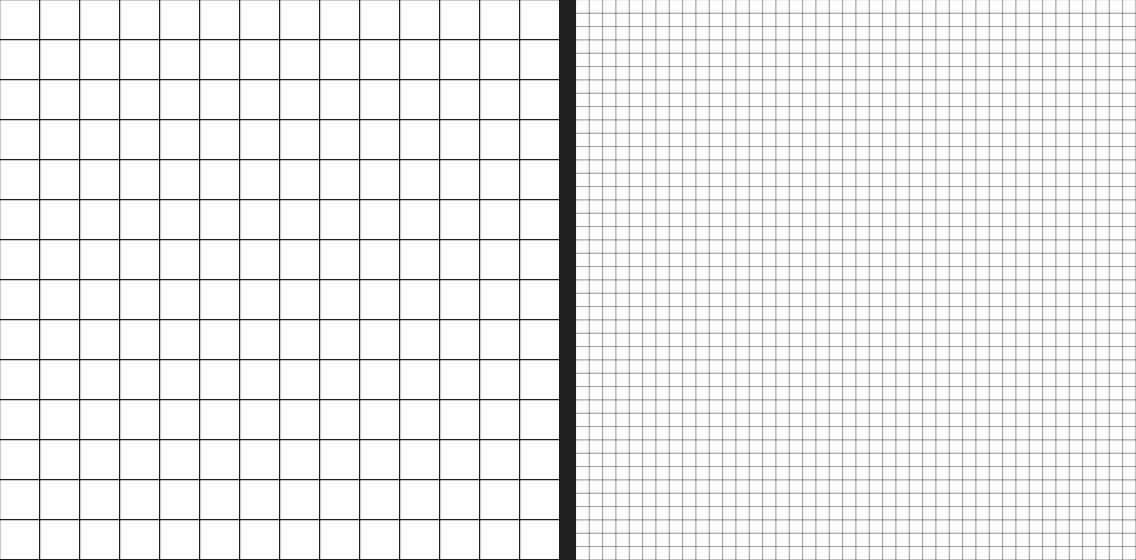
Left, the tile; right, the same tile 3 across and 3 down.
A WebGL 1 fragment shader for this pattern:

```glsl
precision highp float;

uniform vec2 u_resolution;

// Ink coverage of the nearest line on each axis, box filtered over one pixel.
vec2 lineCoverage(vec2 cell, vec2 pixel, float width) {
  vec2 distanceToLine = abs(fract(cell + 0.5) - 0.5);
  vec2 coverage = (0.5 * width - distanceToLine) / pixel + 0.5;
  return clamp(coverage, vec2(0.0), min(vec2(width) / pixel, 1.0));
}

void main() {
  const float CELLS = 14.0;
  vec2 uv = gl_FragCoord.xy / u_resolution;
  vec2 pixel = CELLS / u_resolution;

  // Lines sit slightly inside the right and bottom edge of each cell.
  vec2 cell = (uv + vec2(0.0006, -0.0006)) * CELLS;
  vec2 ink = lineCoverage(cell, pixel, 0.00198 * CELLS);

  // Crossing lines share their ink.
  float paper = (1.0 - ink.x) * (1.0 - ink.y);
  gl_FragColor = vec4(vec3(paper), 1.0);
}
```
